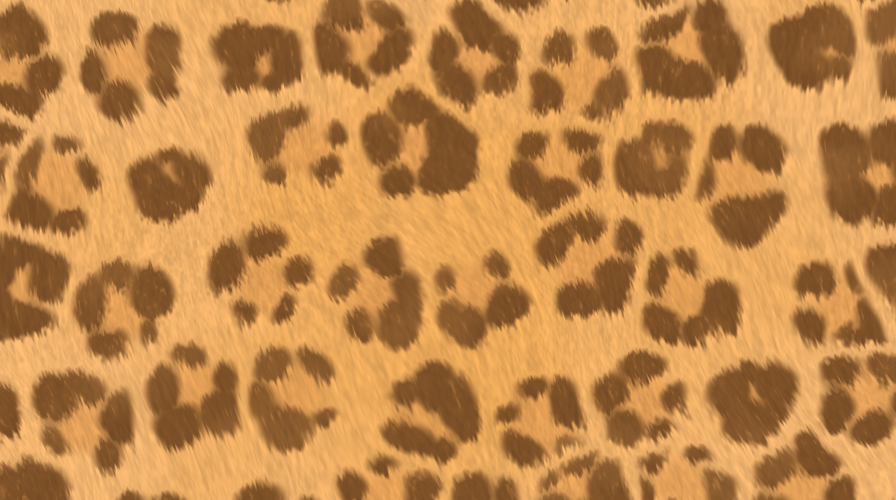
Reproduce this texture procedurally as a WebGL 1 fragment shader.

```glsl
precision highp float;
// Leopard fur: each jittered Voronoi cell holds one rosette, a broken ring of
// rounded blobs kept clear of the cell borders. Stretched noise makes the hairs
// that fray the outlines and streak the tawny coat.
uniform vec2 u_resolution;

float hash(vec2 p) {
  return fract(sin(dot(p, vec2(127.1, 311.7))) * 43758.5453);
}

float noise(vec2 p) {
  vec2 i = floor(p), f = fract(p);
  f = f * f * (3.0 - 2.0 * f);
  return mix(mix(hash(i), hash(i + vec2(1.0, 0.0)), f.x),
             mix(hash(i + vec2(0.0, 1.0)), hash(i + 1.0), f.x), f.y);
}

float smoothMin(float a, float b, float k) {
  float h = max(k - abs(a - b), 0.0) / k;
  return min(a, b) - 0.25 * k * h * h;
}

// Jittered centre of a cell, odd rows shifted by half a cell
vec2 cellCentre(vec2 id) {
  vec2 jitter = vec2(hash(id + 3.7), hash(id + 19.1)) - 0.5;
  return id + vec2(0.5 + 0.5 * mod(id.y, 2.0), 0.5) + 0.48 * jitter;
}

// Broken ring of blobs around the cell centre; a few rings close to clumps
float rosette(vec2 offset, vec2 id) {
  float d = 1.0;
  float turn = 6.2832 * hash(id + 7.3);
  float ring = mix(0.3, 0.36, hash(id + 41.0));
  ring *= 1.0 - 0.35 * step(0.86, hash(id + 63.0));
  for (int i = 0; i < 5; i++) {
    float k = float(i);
    float angle = turn + 1.2566 * (k + 0.45 * hash(id + k * 5.3));
    float radius = mix(0.09, 0.225, hash(id + k * 9.1 + 2.0));
    vec2 dir = vec2(cos(angle), sin(angle));
    vec2 local = offset - ring * dir;
    local = vec2(dot(local, dir), 0.85 * dot(local, vec2(-dir.y, dir.x)));
    d = smoothMin(d, length(local) - radius, 0.05);
  }
  return d;
}

// x: signed distance to the dark spots, y: distance from the rosette centre
vec2 coatPattern(vec2 p) {
  vec2 base = floor(p), nearestId = base, nearest = vec2(9.0);
  for (int y = -1; y <= 1; y++) {
    for (int x = -2; x <= 1; x++) {
      vec2 id = base + vec2(float(x), float(y));
      vec2 toCentre = cellCentre(id) - p;
      if (dot(toCentre, toCentre) < dot(nearest, nearest)) {
        nearest = toCentre;
        nearestId = id;
      }
    }
  }
  float border = 9.0;
  for (int y = -2; y <= 2; y++) {
    for (int x = -2; x <= 2; x++) {
      vec2 toCentre = cellCentre(nearestId + vec2(float(x), float(y))) - p;
      vec2 between = toCentre - nearest;
      if (dot(between, between) > 0.0001)
        border = min(border, dot(0.5 * (nearest + toCentre), normalize(between)));
    }
  }
  float spots = rosette(-nearest, nearestId);
  return vec2(-smoothMin(-spots, border - 0.065, 0.09), length(nearest));
}

void main() {
  vec2 p = gl_FragCoord.xy / u_resolution.y;
  vec2 centred = gl_FragCoord.xy / u_resolution - 0.5;

  // Short hair strands, slanted and gently bent
  vec2 bend = vec2(noise(p * 3.0), noise(p * 3.0 + 31.0)) - 0.5;
  vec2 q = p + 0.16 * bend;
  vec2 hairDir = normalize(vec2(0.3, -1.0));
  vec2 strand = vec2(dot(q, vec2(-hairDir.y, hairDir.x)), dot(q, hairDir));
  float coarse = noise(strand * vec2(130.0, 30.0));
  float fine = noise(strand * vec2(250.0, 80.0) + 17.0);
  float fur = 0.5 * coarse + 0.5 * fine;

  // Spots with wobbly outlines, frayed along the hairs
  vec2 wobble = vec2(noise(p * 15.0), noise(p * 15.0 + 57.0)) - 0.5;
  vec2 frayed = p + 0.028 * wobble + 0.03 * (fur - 0.5) * hairDir;
  vec2 pattern = coatPattern(frayed * 4.4 + vec2(0.3, 0.6));
  float dark = smoothstep(0.055, -0.04, pattern.x);

  // Pale outer coat, golden middle, deeper tan inside the rosettes
  float golden = smoothstep(0.55, 0.1, length(centred * vec2(1.1, 0.8)));
  golden = clamp(golden + 0.9 * (noise(p * 5.0 + 8.0) - 0.5), 0.0, 1.0);
  vec3 coat = mix(vec3(0.94, 0.70, 0.43), vec3(0.92, 0.66, 0.35), golden);
  coat = mix(coat, vec3(0.87, 0.60, 0.32), 0.75 * smoothstep(0.36, 0.14, pattern.y));
  coat *= 1.0 + 0.2 * (fur - 0.5);

  // Brown spots, faded in places and crossed by lighter hairs
  vec3 brown = vec3(0.49, 0.315, 0.155) * (1.0 + 0.18 * (fur - 0.5));
  float faded = 0.12 * smoothstep(0.55, 0.9, noise(p * 9.0 + 4.0));
  brown = mix(brown, coat, faded + 0.15 * smoothstep(0.68, 0.9, fur));

  gl_FragColor = vec4(mix(coat, brown, dark), 1.0);
}
```
